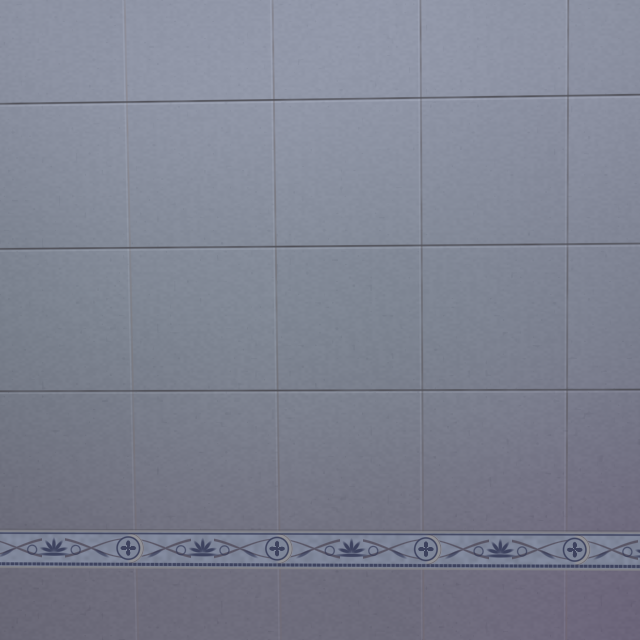
A WebGL 2 fragment shader for this texture:

```glsl
#version 300 es
precision highp float;
// A wall of plain blue-grey tiles seen slightly askew, with an ornamental border strip.
// Skewed row and column coordinates place the joints; the strip repeats a mirrored
// vine, palmette and roundel; gradients and noise add dim light, grain and worn grout.

uniform vec2 u_resolution;
out vec4 fragColor;

const float TILE_HEIGHT = 0.2253;
const vec2 COLUMN_START = vec2(0.216, 0.195);  // first joint: bottom, top
const vec2 COLUMN_PITCH = vec2(0.223, 0.231);  // spacing: bottom, top
const float STRIP_TOP = 0.169, STRIP_BOTTOM = 0.112;
const float STRIP_PITCH = 0.2325, ROUNDEL_START = 0.2005;
const float JOINT_HALF = 0.0013;
const float GRAIN = 0.022, TILE_VARIATION = 0.012;
const vec3 LIGHT_TOP = vec3(0.565, 0.588, 0.655);
const vec3 LIGHT_MIDDLE = vec3(0.49, 0.52, 0.57);
const vec3 LIGHT_BOTTOM = vec3(0.425, 0.42, 0.48);
const vec3 GROUT_DARK = vec3(0.31, 0.31, 0.34);
const vec3 GROUT_PALE = vec3(0.56, 0.56, 0.58);
const vec3 STRIP_GLAZE = vec3(0.51, 0.54, 0.62);
const vec3 INK_BLUE = vec3(0.20, 0.22, 0.34);
const vec3 INK_BROWN = vec3(0.33, 0.31, 0.37);

float edgeSoftness;

float hash(vec2 p) { return fract(sin(dot(p, vec2(127.1, 311.7))) * 43758.5453); }

float noise(vec2 p) {
  vec2 i = floor(p), f = fract(p);
  f = f * f * (3.0 - 2.0 * f);
  return mix(mix(hash(i), hash(i + vec2(1, 0)), f.x),
             mix(hash(i + vec2(0, 1)), hash(i + vec2(1, 1)), f.x), f.y);
}

float cover(float d) { return 1.0 - smoothstep(-edgeSoftness, edgeSoftness, d); }

float ellipse(vec2 p, vec2 r) { return (length(p / r) - 1.0) * min(r.x, r.y); }

mat2 rotation(float a) { return mat2(cos(a), sin(a), -sin(a), cos(a)); }

// Uneven daylight: bright above, dim below, darker towards the sides
vec3 wallLight(vec2 p) {
  vec3 c = mix(LIGHT_BOTTOM, LIGHT_MIDDLE, smoothstep(0.02, 0.56, p.y));
  c = mix(c, LIGHT_TOP, smoothstep(0.42, 0.95, p.y));
  float side = p.x - 0.5;
  c *= 1.015 - 0.22 * side * side;
  c += vec3(0.008, -0.012, 0.012) * smoothstep(0.55, 1.0, p.x) * (1.0 - p.y);
  return c + 0.012 * (noise(p * 5.0) - 0.5);
}

// Border ornament; x runs along the wall, t is the height above the strip's middle
vec3 ornament(float x, float t, float light) {
  float phase = (x - ROUNDEL_START) / STRIP_PITCH;
  vec2 m = vec2((fract(phase) - 0.5) * STRIP_PITCH, t - 0.002);
  vec2 r = vec2((fract(phase + 0.5) - 0.5) * STRIP_PITCH, t - 0.002);
  vec2 a = vec2(abs(m.x), m.y);
  vec3 c = STRIP_GLAZE * (0.95 + 0.1 * noise(vec2(x, t) * 140.0));

  // Crossing vines, thicker towards the palmette
  float wave = 0.015 * cos(27.0 * a.x), slope = 0.405 * sin(27.0 * a.x);
  float vine = abs(abs(a.y) - abs(wave)) / sqrt(1.0 + slope * slope);
  float thickness = mix(0.0019, 0.0009, smoothstep(0.02, 0.1, a.x));
  c = mix(c, INK_BROWN, 0.85 * cover(vine - thickness) * step(0.018, a.x));
  float curl = abs(length(a - vec2(0.034, -0.003)) - 0.007) - 0.001;
  c = mix(c, INK_BLUE, 0.7 * cover(curl));
  c = mix(c, INK_BLUE, 0.65 * cover(ellipse(rotation(0.5) * (a - vec2(0.074, -0.008)), vec2(0.011, 0.0025))));

  // Palmette: fanned petals over a base bar
  for (int i = 0; i < 3; i++) {
    vec2 q = rotation(float(i) * 0.65) * (a - vec2(0.0, -0.006));
    c = mix(c, INK_BLUE, 0.85 * cover(ellipse(q - vec2(0.0, 0.011), vec2(0.0027, 0.009))));
  }
  c = mix(c, INK_BLUE, 0.85 * cover(ellipse(a - vec2(0.0, -0.010), vec2(0.021, 0.0025))));

  // Roundel with four petals, closed by a pale crescent
  float radius = length(r);
  float crescent = cover(radius - 0.0245) * smoothstep(-0.004, 0.006, r.x);
  c = mix(c, GROUT_PALE * 1.04, crescent);
  c = mix(c, INK_BROWN, 0.6 * crescent * cover(abs(radius - 0.0235) - 0.0006));
  c = mix(c, STRIP_GLAZE, cover(radius - 0.018));
  c = mix(c, INK_BLUE, 0.85 * cover(abs(radius - 0.0175) - 0.0012));
  float petal = radius - 0.012 * abs(cos(2.0 * atan(r.y, r.x)));
  c = mix(c, INK_BLUE, 0.85 * cover(petal));

  // Beaded lower rail and dark upper edge
  float bead = abs(fract(phase * 34.0) - 0.5);
  float rail = cover(abs(t + 0.0235) - 0.0024);
  c = mix(c, mix(INK_BLUE, STRIP_GLAZE, 0.45 * smoothstep(0.25, 0.42, bead)), 0.85 * rail);
  c = mix(c, INK_BLUE, 0.75 * cover(abs(t - 0.0250) - 0.0013));
  return c * light;
}

void main() {
  vec2 p = gl_FragCoord.xy / u_resolution;
  edgeSoftness = max(0.8 / min(u_resolution.x, u_resolution.y), 0.0010);

  // Skewed wall coordinates
  float pitch = mix(COLUMN_PITCH.x, COLUMN_PITCH.y, p.y);
  float u = (p.x - mix(COLUMN_START.x, COLUMN_START.y, p.y)) / pitch;
  float y = p.y - (p.x - 0.5) * (0.0255 * p.y - 0.0073);
  float v = (y - STRIP_TOP) / TILE_HEIGHT;
  v += 0.0095 * v * (3.0 - v);
  float column = floor(u + 0.5);
  float dx = (u - column) * pitch, dy = (v - floor(v + 0.5)) * TILE_HEIGHT;

  // Tile glaze with grain and sparse specks
  vec3 light = wallLight(p);
  vec3 color = light + TILE_VARIATION * (hash(floor(vec2(u, v)) + 7.0) - 0.5);
  color += GRAIN * (noise(p * vec2(190.0, 260.0)) - 0.5);
  color -= 0.025 * smoothstep(0.86, 1.0, noise(p * 150.0 + 31.0));

  // Vertical joints: paler at left, darker at right, worn along their length
  float wear = noise(vec2(column * 9.0, p.y * 40.0));
  float darkness = smoothstep(-0.5, 2.5, column) * smoothstep(0.05, 0.4, p.y);
  vec3 grout = mix(GROUT_PALE * light / LIGHT_MIDDLE, GROUT_DARK, 0.25 + 0.45 * darkness);
  color = mix(color, grout, (0.45 + 0.45 * wear) * cover(abs(dx) - JOINT_HALF));
  color += 0.035 * cover(abs(dx + 0.003) - 0.001);

  // Horizontal joints with a lit tile edge below
  float rowWear = 0.7 + 0.3 * noise(vec2(p.x * 35.0, floor(v + 0.5) * 5.0));
  float upper = step(0.5, v);
  color = mix(color, GROUT_DARK, upper * rowWear * cover(abs(dy) - JOINT_HALF));
  color += 0.05 * upper * cover(abs(dy + 0.0035) - 0.001);

  // Border strip and its pale bedding lines
  float middle = 0.5 * (STRIP_TOP + STRIP_BOTTOM);
  float halfHeight = 0.5 * (STRIP_TOP - STRIP_BOTTOM);
  float t = y - middle;
  color = mix(color, ornament(p.x, t, 0.97), cover(abs(t) - halfHeight));
  color = mix(color, GROUT_PALE * 0.92, 0.8 * cover(abs(abs(t) - halfHeight) - 0.0016));
  color = mix(color, GROUT_DARK, 0.45 * cover(abs(t - halfHeight - 0.0028) - 0.0007));

  fragColor = vec4(color, 1.0);
}
```
